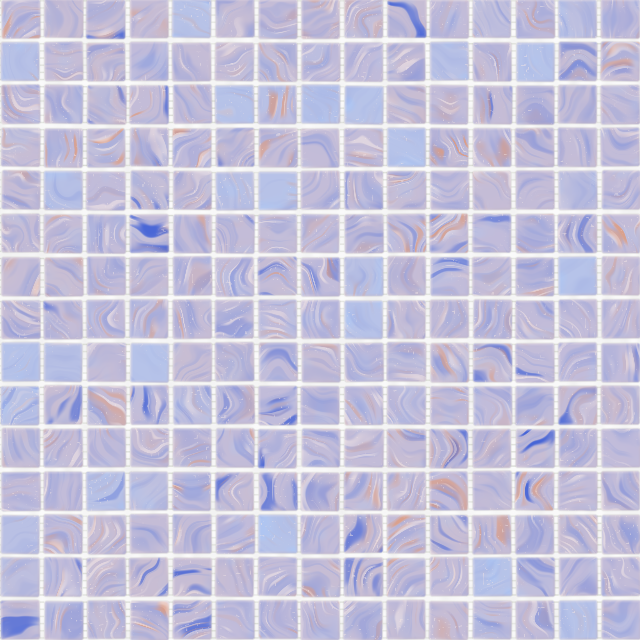
Write a Shadertoy shader that draws this pattern.

```glsl
const vec2 TILE_COUNT = vec2(14.93, 14.90);
const vec2 GRID_OFFSET = vec2(0.02, 0.035);
const vec3 GROUT = vec3(0.965, 0.965, 0.965);
const vec3 MESH = vec3(0.84, 0.85, 0.82);
const vec3 LILAC = vec3(0.755, 0.735, 0.855);
const vec3 MAUVE = vec3(0.805, 0.745, 0.805);
const vec3 SKY = vec3(0.70, 0.77, 0.93);
const vec3 PERIWINKLE = vec3(0.58, 0.63, 0.86);
const vec3 COBALT = vec3(0.27, 0.39, 0.84);
const vec3 COPPER = vec3(0.87, 0.61, 0.50);
const vec3 PEARL = vec3(0.95, 0.90, 0.90);

float hash(vec2 p) {
    vec3 q = fract(p.xyx * 0.1031);
    q += dot(q, q.yzx + 33.33);
    return fract((q.x + q.y) * q.z);
}

float noise(vec2 p) {
    vec2 i = floor(p), f = fract(p);
    f = f * f * (3.0 - 2.0 * f);
    return mix(mix(hash(i), hash(i + vec2(1, 0)), f.x),
               mix(hash(i + vec2(0, 1)), hash(i + vec2(1, 1)), f.x), f.y);
}

mat2 rotation(float angle) {
    float c = cos(angle), s = sin(angle);
    return mat2(c, s, -s, c);
}

float roundedBox(vec2 p, vec2 halfSize, float radius) {
    vec2 d = abs(p) - halfSize + radius;
    return length(max(d, 0.0)) + min(max(d.x, d.y), 0.0) - radius;
}

// Curved coordinates: x runs along the swirl, y across it
vec2 swirlCoords(vec2 p, vec2 id, vec2 seed) {
    vec2 q = rotation(hash(id + 3.7) * 3.1416) * p;
    float bend = (hash(id + 8.1) - 0.5) * 1.8;
    q.y += bend * q.x * q.x + 0.38 * (noise(p * 2.3 + seed) - 0.5);
    return q;
}

// Noise stretched along the swirl and cut to streaks
float streaks(vec2 q, vec2 seed, float density, float low, float high) {
    return smoothstep(low, high, noise(q * vec2(1.3, density) + seed));
}

vec3 glassColor(vec2 p, vec2 id) {
    vec2 seed = floor(vec2(hash(id + 1.3), hash(id + 5.9)) * 200.0) + 20.0;
    vec2 q = swirlCoords(p, id, seed);
    float tint = hash(id + 12.4);
    float skyAmount = smoothstep(0.87, 0.98, hash(id + 17.2));
    float blueAmount = 0.12 + 0.88 * pow(hash(id + 21.6), 5.0);
    float copperAmount = 0.15 + 0.75 * pow(hash(id + 26.8), 2.0);

    // Cloudy body
    float cloud = noise(p * 2.4 + seed + 31.0);
    vec3 color = mix(LILAC, MAUVE, 0.75 * tint * cloud + 0.2 * tint);
    color = mix(color, SKY, 0.8 * skyAmount + 0.35 * smoothstep(0.55, 0.95, cloud));

    // Broad and fine blue bands
    float calm = 1.0 - 0.75 * skyAmount;
    color = mix(color, PERIWINKLE, 0.42 * calm * streaks(q, seed + 47.0, 5.0, 0.45, 0.95));
    color = mix(color, PERIWINKLE, 0.38 * calm * streaks(q, seed + 59.0, 13.0, 0.5, 0.95));
    color = mix(color, COBALT, blueAmount * calm * streaks(q, seed + 71.0, 6.5, 0.62, 0.88));

    // Copper threads and pearly glints
    float patchy = smoothstep(0.25, 0.7, noise(p * 2.0 + seed + 83.0));
    color = mix(color, COPPER, copperAmount * calm * patchy * streaks(q, seed + 97.0, 11.0, 0.6, 0.9));
    color = mix(color, PEARL, 0.6 * calm * patchy * streaks(q, seed + 109.0, 14.0, 0.66, 0.92));
    float glitter = smoothstep(0.84, 0.98, noise(p * 24.0 + seed));
    return mix(color, PEARL, 0.5 * glitter * patchy);
}

// Backing threads bridging the upright joints
vec3 groutColor(vec2 cell, float soft) {
    float joint = abs(fract(cell.x + 0.5) - 0.5);
    float dash = abs(fract(cell.y * 6.0) - 0.5) / 6.0;
    float thread = 1.0 - smoothstep(0.012 - soft * 0.5, 0.022 + soft * 0.5, dash);
    thread *= 1.0 - smoothstep(0.04, 0.04 + soft, joint);
    float worn = 0.3 + 0.6 * noise(cell * 1.7 + 5.0);
    vec3 base = GROUT + 0.04 * (noise(cell * 5.0) - 0.5);
    return mix(base, MESH, thread * worn);
}

void mainImage(out vec4 fragColor, in vec2 fragCoord) {
    vec2 cell = fragCoord / iResolution.xy * TILE_COUNT + GRID_OFFSET;
    float soft = TILE_COUNT.y / iResolution.y;
    vec2 id = floor(cell);

    // Slightly uneven placement and size
    vec2 shift = (vec2(hash(id + 41.2), hash(id + 46.5)) - 0.5) * 0.03;
    vec2 p = rotation((hash(id + 52.3) - 0.5) * 0.03) * (fract(cell) - 0.5 - shift);
    vec2 halfSize = 0.452 + 0.012 * (vec2(hash(id + 57.1), hash(id + 63.4)) - 0.5);
    float d = roundedBox(p, halfSize, 0.055);

    // Pale bevel with a shaded lower right edge
    vec3 glass = glassColor(p, id);
    float rim = smoothstep(-0.075, 0.0, d);
    float shade = smoothstep(-0.1, 0.6, p.x - p.y);
    glass = mix(glass, mix(PEARL, MAUVE * 0.95, shade), 0.38 * rim);

    float edge = 0.012 + 0.5 * soft;
    float cover = 1.0 - smoothstep(-edge, edge, d);
    vec3 grout = groutColor(cell, soft);
    grout *= 1.0 - vec3(0.05, 0.05, 0.06) * (1.0 - smoothstep(0.0, 0.04, d));
    fragColor = vec4(mix(grout, glass, cover), 1.0);
}
```
